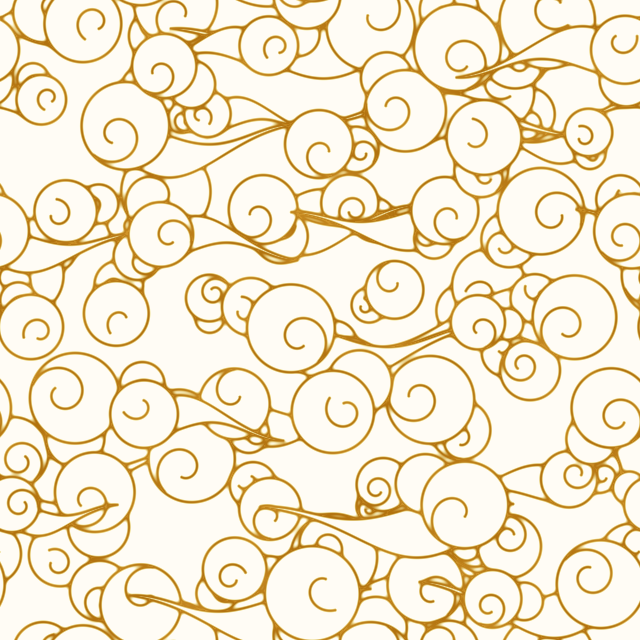
Write a Shadertoy shader that draws this pattern.

```glsl
// Seamless line drawing of curling clouds with spirals and wind ribbons, gold on ivory.

const vec3 IVORY = vec3(1.00, 0.99, 0.96);
const vec3 BRONZE = vec3(0.70, 0.45, 0.06);
const vec3 GOLD = vec3(0.81, 0.58, 0.16);

const int CLOUDS = 58;            // clusters per tile
const float JITTER = 0.04;        // scatter around the even layout
const float MIN_RADIUS = 0.036;   // main puff radius range
const float MAX_RADIUS = 0.076;
const float HALF_LINE = 0.0019;   // half of the stroke width
const float FILLET = 0.007;       // ink pooled where strokes meet
const float REACH = 0.02;         // beyond this a shape has no effect
const float RIBBON_SHARE = 0.5;   // clusters that trail a ribbon
const float LOOSE_SHARE = 0.35;   // spirals that do not touch the rim
const float TAU = 6.2831853;

vec4 hash4(float n) {
    return fract(sin(n * vec4(12.9898, 39.346, 73.156, 51.729) + 1.7) * 4375.85);
}

vec2 polar(float angle) {
    return vec2(cos(angle), sin(angle));
}

float smoothMin(float a, float b) {
    float h = max(FILLET - abs(a - b), 0.0) / FILLET;
    return min(a, b) - h * h * FILLET * 0.25;
}

// A shape hides the strokes under it and adds its own outline.
void cover(inout float stroke, float d) {
    stroke = d < 0.0 ? -d : max(smoothMin(stroke, d), -HALF_LINE);
}

// Spiral that leaves the rim at angle "start" and winds inwards.
float spiral(vec2 p, float radius, float start, float turns, float begin) {
    vec2 dir = polar(start);
    vec2 q = p - 0.3 * radius * dir;
    q = vec2(dot(dir, q), dir.x * q.y - dir.y * q.x);
    float outer = 0.7 * radius;
    float inner = 0.2 * radius;
    float angle = fract(atan(q.y, q.x) / TAU);
    float d = length(q - inner * polar(turns * TAU));
    float beginRadius = mix(outer, inner, pow(begin, 0.75));
    d = min(d, length(q - beginRadius * polar(begin * turns * TAU)));
    for (int n = 0; n < 2; n++) {
        float t = (angle + float(n)) / turns;
        if (t >= begin && t < 1.0) {
            d = min(d, abs(length(q) - mix(outer, inner, pow(t, 0.75))));
        }
    }
    return d;
}

// Round puff, with a spiral inside if it has any turns.
void addPuff(inout float stroke, vec2 p, float radius, float start, float turns, float flip) {
    float d = length(p) - radius;
    if (d > REACH) return;
    cover(stroke, d);
    if (d < 0.0 && turns > 0.0) {
        float begin = fract(start * 7.3) < LOOSE_SHARE ? 0.3 : 0.0;
        float curl = spiral(p * vec2(flip, 1.0), radius, start, turns, begin);
        stroke = smoothMin(stroke, curl);
    }
}

// Wavy ribbon along +x that tapers to a point.
float ribbon(vec2 p, float len, float bend) {
    float t = clamp(p.x / len, 0.0, 1.0);
    float y = p.y - bend * len * sin(4.6 * t);
    float slope = 4.6 * bend * cos(4.6 * t);
    float halfWidth = 0.11 * len * (1.0 - t) * (1.0 + 0.5 * sin(TAU * t));
    float side = (abs(y) - halfWidth) / sqrt(1.0 + slope * slope);
    float beyond = max(-p.x, p.x - len);
    return beyond > 0.0 ? length(vec2(beyond, max(side, 0.0))) : side;
}

// One cluster: ribbon behind, a side lobe, then the main puff.
void addCloud(inout float stroke, vec2 p, float id) {
    vec4 h = hash4(id);
    vec4 g = hash4(id + 71.3);
    vec4 k = hash4(id * 2.0 + 213.7);
    float radius = mix(MIN_RADIUS, MAX_RADIUS, h.x);
    float flip = h.y < 0.5 ? -1.0 : 1.0;

    if (g.x < RIBBON_SHARE) {
        vec2 q = p * vec2(flip, 1.0) + vec2(0.0, 0.35 * radius);
        float bend = mix(0.06, 0.11, g.y) * (g.z < 0.5 ? -1.0 : 1.0);
        float d = ribbon(q, radius * mix(3.8, 5.0, g.w), bend);
        if (d < REACH) cover(stroke, d);
    }
    float lobe = radius * mix(0.55, 0.8, k.y);
    float turns = k.z > 0.3 ? mix(0.6, 1.1, k.w) : 0.0;
    vec2 centre = radius * 1.1 * polar(k.x * TAU) * vec2(1.0, 0.8);
    addPuff(stroke, p - centre, lobe, k.w * TAU, turns, -flip);
    addPuff(stroke, p, radius, h.z * TAU, mix(0.65, 1.3, h.w), flip);
}

void mainImage(out vec4 fragColor, in vec2 fragCoord) {
    vec2 uv = fragCoord / iResolution.y;
    float pixel = 1.0 / iResolution.y;

    // Stack the clusters back to front on an even, wrapping layout.
    float stroke = 1.0;
    for (int i = 0; i < CLOUDS; i++) {
        float id = float(i) + 1.0;
        vec2 centre = id * vec2(0.7549, 0.5698) + JITTER * (hash4(id + 31.9).xy - 0.5);
        vec2 p = uv - centre;
        addCloud(stroke, p - round(p), id);
    }

    // Ink drifts between bronze and gold; pooled ink is lighter.
    float drift = sin(uv.x * 41.0 + 2.0 * sin(uv.y * 29.0)) * sin(uv.y * 47.0 + uv.x * 17.0);
    float pooled = smoothstep(0.0, -0.0015, stroke);
    vec3 ink = mix(BRONZE, GOLD, clamp(0.2 + 0.4 * drift + 0.6 * pooled, 0.0, 1.0));

    // Blue fades last, which leaves a warm cream edge.
    float edge = stroke - HALF_LINE;
    float amount = 1.0 - smoothstep(-pixel, pixel, edge);
    vec3 tint = vec3(amount, amount, pow(amount, 0.7));
    fragColor = vec4(mix(IVORY, ink, tint), 1.0);
}
```
